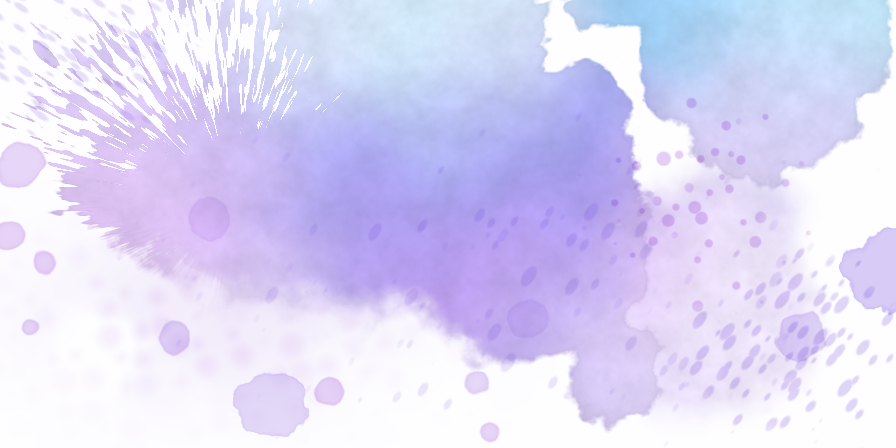
Give the GLSL for this background, as a WebGL 2 fragment shader.

```glsl
#version 300 es
precision highp float;
uniform vec2 u_resolution;
out vec4 fragColor;

const vec3 PAPER = vec3(.995, .994, 1);
const vec3 MIST = vec3(.86, .89, .975);
const vec3 AQUA = vec3(.8, .92, .97);
const vec3 AZURE = vec3(.6, .8, .95);
const vec3 SKY = vec3(.75, .89, .97);
const vec3 BLUE = vec3(.62, .63, .94);
const vec3 VIOLET = vec3(.69, .6, .93);
const vec3 ORCHID = vec3(.76, .6, .93);
const vec3 LAVENDER = vec3(.77, .7, .95);
const vec3 LILAC = vec3(.85, .8, .96);
const vec3 ROSE = vec3(.87, .75, .95);
const vec3 VEIL = vec3(.92, .88, .975);
const vec2 STREAK_ORIGIN = vec2(.52, .55);
const float STREAK_DEPTH = .85;
const float RAGGEDNESS = .09;
const float GRAIN = .045;
const float BLOOM = .16;

// Large drops: centre and radius.
const int DROP_COUNT = 13;
const vec3 DROPS[DROP_COUNT] = vec3[](
  vec3(.044, .633, .048), vec3(.02, .474, .03), vec3(.1, .414, .026),
  vec3(.068, .27, .019), vec3(.39, .245, .034), vec3(.61, .1, .075),
  vec3(.73, .127, .032), vec3(1.063, .146, .03), vec3(1.094, .036, .024),
  vec3(1.98, .395, .092), vec3(.47, .518, .045), vec3(1.177, .284, .045),
  vec3(1.79, .245, .055));

float hash(vec2 p) {
  vec3 q = fract(p.xyx * .1031);
  q += dot(q, q.yzx + 33.33);
  return fract((q.x + q.y) * q.z);
}

float noise(vec2 p) {
  vec2 i = floor(p), f = fract(p);
  f = f * f * (3. - 2. * f);
  return mix(mix(hash(i), hash(i + vec2(1, 0)), f.x),
             mix(hash(i + vec2(0, 1)), hash(i + 1.), f.x), f.y);
}

float fbm(vec2 p) {
  float sum = 0., gain = .5;
  for (int i = 0; i < 5; i++) {
    sum += gain * noise(p);
    p = mat2(1.6, 1.2, -1.2, 1.6) * p + 7.3;
    gain *= .5;
  }
  return sum;
}

// Ellipses are packed as centre, radii.
float ellipse(vec2 p, vec4 e) {
  return (length((p - e.xy) / e.zw) - 1.) * min(e.z, e.w);
}

float glow(vec2 p, vec4 e) {
  vec2 d = (p - e.xy) / e.zw;
  return exp(-dot(d, d));
}

// Hashed ellipses on a turned grid; density sets how many appear.
float scatter(vec2 p, float cells, float stretch, float angle, float density, float blur) {
  float c = cos(angle), s = sin(angle), cover = 0.;
  vec2 q = mat2(c, -s, s, c) * p * cells;
  float soft = blur + 1.2 * cells / u_resolution.y;
  for (int k = 0; k < 9; k++) {
    vec2 cell = floor(q) + vec2(k % 3 - 1, k / 3 - 1);
    vec2 jitter = vec2(hash(cell + 3.7), hash(cell + 19.1));
    float shown = smoothstep(0., .2, density - hash(cell + 67.9));
    float r = (.12 + .28 * hash(cell + 41.3)) * shown;
    vec2 d = (q - cell - .2 - .6 * jitter) / vec2(stretch, 1);
    cover = max(cover, shown * (1. - smoothstep(r - soft, r + soft, length(d))));
  }
  return cover;
}

// One pigment pool: centre, radius and colour, weighted at p.
vec4 pool(vec2 p, float x, float y, float r, vec3 c) {
  return vec4(c, 1) * glow(p, vec4(x, y, r, r));
}

vec3 washColour(vec2 p) {
  vec4 s = vec4(LILAC, 1) * .002;
  s += pool(p, .28, .78, .22, LILAC) + pool(p, .28, .58, .18, ROSE);
  s += pool(p, .5, .5, .15, ROSE) + pool(p, .56, .65, .17, LAVENDER);
  s += pool(p, .76, .61, .15, BLUE) + pool(p, .8, .49, .16, VIOLET);
  s += pool(p, 1.04, .61, .17, BLUE) + pool(p, 1.06, .45, .16, ORCHID);
  s += pool(p, 1.24, .68, .16, BLUE) + pool(p, 1.27, .52, .16, VIOLET);
  s += pool(p, .66, .37, .15, LILAC) + pool(p, .7, .88, .19, MIST);
  s += pool(p, .92, .89, .2, AQUA) + pool(p, 1.12, .85, .15, MIST);
  s += pool(p, 1.18, .3, .16, LAVENDER) + pool(p, 1.38, .17, .15, LILAC);
  s += pool(p, 1.46, .39, .12, ROSE) + pool(p, 1.63, .33, .21, VEIL);
  s += pool(p, 1.52, .96, .15, AZURE) + pool(p, 1.84, .91, .22, SKY);
  s += pool(p, 1.66, .71, .17, LILAC) + pool(p, 1.88, .69, .16, LILAC);
  return s.rgb / s.a;
}

void main() {
  vec2 p = gl_FragCoord.xy / u_resolution * vec2(2, 1);
  float cloud = fbm(p * 5.) - .48, ragged = fbm(p * 17. + 4.) - .48;
  vec3 pigment = washColour(p + BLOOM * vec2(cloud, fbm(p * 5. + 31.) - .48));
  pigment *= 1. + .12 * ragged + GRAIN * (fbm(p * 65.) - .48);

  // Wash outline, broken into radial dry strokes at the upper left.
  float d = ellipse(p, vec4(.81, .58, .63, .27));
  d = min(d, ellipse(p, vec4(1.2, .375, .26, .19)));
  d = min(d, ellipse(p, vec4(1.37, .18, .12, .13)));
  d = min(d, ellipse(p, vec4(.89, .9, .34, .25)));
  d = min(d, ellipse(p, vec4(1.28, .68, .16, .18)));
  d = min(d, ellipse(p, vec4(1.7, .92, .29, .31)));
  d = min(d, ellipse(p, vec4(1.41, 1.02, .14, .1)));
  vec2 ray = p - STREAK_ORIGIN;
  vec2 polar = vec2(atan(ray.x, ray.y) * 38., length(ray) * 17.);
  float streak = mix(noise(polar), noise(polar * 2.3), .4);
  float dry = glow(p, vec4(.38, .97, .48, .3));
  d += dry * (STREAK_DEPTH * (streak - .5) - .04) + RAGGEDNESS * (cloud + ragged);
  float feather = .007 + .07 * glow(p, vec4(.65, .28, .4, .16));
  float cover = 1. - smoothstep(-feather, feather, d);
  float rim = exp(-abs(d + .008) * 110.) * (1. - dry);

  // Pale veil, soft spots, then the wash.
  float veil = ellipse(p, vec4(1.59, .34, .25, .31)) + .16 * cloud;
  vec3 colour = mix(PAPER, pigment, .85 - .85 * smoothstep(-.07, .03, veil));
  float haze = glow(p, vec4(.5, .31, .38, .2));
  colour = mix(colour, VEIL, .65 * haze * smoothstep(-.18, .17, cloud));
  colour = mix(colour, ROSE, .38 * haze * scatter(p, 15., 1., .3, .85, .25));
  colour = mix(colour, pigment * (1. - .05 * rim), cover);

  // Drops with wobbling outlines and darker rims.
  for (int i = 0; i < DROP_COUNT; i++) {
    vec3 drop = DROPS[i];
    float edge = length(p - drop.xy) - drop.z * (1. + .8 * ragged);
    float body = 1. - smoothstep(-.003, .004, edge);
    float strength = .65 + .35 * exp(-abs(edge) * 220.);
    vec3 dye = mix(ROSE, LILAC, hash(drop.xy * 91.));
    dye = mix(dye, LAVENDER, smoothstep(1.85, 1.95, drop.x));
    colour *= mix(vec3(1), dye, body * strength * (1. - .55 * cover));
  }

  // Fine splatter: round at the right, slanted elsewhere.
  float beads = scatter(p, 24., 1., .4, .75 * glow(p, vec4(1.54, .56, .2, .22)), 0.);
  float spray = scatter(p, 34., 2., .9, .8 * glow(p, vec4(1.8, .23, .22, .2)), 0.);
  float flecks = scatter(p, 30., 1.9, 1., .27 * glow(p, vec4(1.15, .35, .85, .45)), 0.);
  float mist = scatter(p, 46., 2.6, -.6, .55 * glow(p, vec4(.12, .92, .26, .22)), 0.);
  colour *= mix(vec3(1), ROSE, .75 * beads);
  colour *= mix(vec3(1), LILAC, max(.8 * spray, max(.5 * flecks, .6 * mist)));
  fragColor = vec4(colour, 1);
}
```
